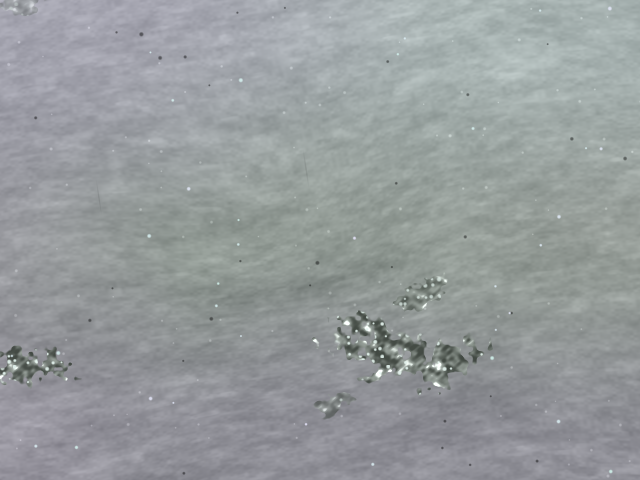
Write a WebGL 2 fragment shader that draws this texture.

```glsl
#version 300 es
precision highp float;
// Pale fibrous sheet under soft light, with ragged foil flakes and scattered glints.

uniform vec2 u_resolution;
out vec4 fragColor;

const vec3 LILAC = vec3(0.635, 0.635, 0.680);
const vec3 PALE = vec3(0.655, 0.700, 0.695);
const vec3 SAGE = vec3(0.550, 0.585, 0.562);
const vec3 SLATE = vec3(0.545, 0.545, 0.575);
const vec3 WARM_GREY = vec3(0.610, 0.635, 0.617);
const vec3 LAVENDER = vec3(0.600, 0.588, 0.630);
const vec3 FOIL_DARK = vec3(0.22, 0.25, 0.22);
const vec3 FOIL_LIGHT = vec3(0.66, 0.70, 0.67);
const float FIBRE_TILT = 0.13;
const float FIBRE_CONTRAST = 1.0;
const vec2 CLUSTER = vec2(0.79, 0.275);
const float CLUSTER_SPREAD = 0.145;
const float GLINT_RADIUS = 0.0031;

float hash(vec2 p) {
    vec3 q = fract(p.xyx * 0.1031);
    q += dot(q, q.yzx + 33.33);
    return fract((q.x + q.y) * q.z);
}

float noise(vec2 p) {
    vec2 i = floor(p), f = fract(p);
    f = f * f * (3.0 - 2.0 * f);
    return mix(mix(hash(i), hash(i + vec2(1, 0)), f.x),
               mix(hash(i + vec2(0, 1)), hash(i + vec2(1, 1)), f.x), f.y);
}

vec2 rotate(vec2 p, float a) {
    float c = cos(a), s = sin(a);
    return vec2(c * p.x + s * p.y, c * p.y - s * p.x);
}

// Soft round dots, at most one in each grid cell; y holds a random tint.
vec2 scatter(vec2 p, float grid, float density, float radius, float seed) {
    vec2 cell = floor(p * grid);
    vec2 key = cell + seed;
    vec2 centre = 0.25 + 0.5 * vec2(hash(key + 11.3), hash(key + 27.9));
    float size = radius * mix(0.55, 1.25, hash(key + 41.7));
    float d = length(fract(p * grid) - centre) / grid;
    float soft = 0.5 / u_resolution.y + 0.3 * size;
    float dot_ = 1.0 - smoothstep(size - soft, size + soft, d);
    return vec2(dot_ * step(hash(key), density), hash(key + 63.1));
}

// Ragged elliptical patch of foil.
float patchMask(vec2 p, vec2 centre, vec2 size, float tilt) {
    float d = length(rotate(p - centre, tilt) / size);
    float ragged = 1.1 * (noise(p * 38.0) - 0.5) + 0.9 * (noise(p * 95.0) - 0.5);
    return 1.0 - smoothstep(0.72, 0.96, d + ragged);
}

vec3 sheetColour(vec2 uv, vec2 p) {
    vec2 drift = 0.12 * (vec2(noise(p * 3.0), noise(p * 3.0 + 17.0)) - 0.5);
    uv += drift;
    vec3 top = mix(LILAC, PALE, smoothstep(0.15, 0.75, uv.x));
    vec3 c = mix(SLATE, SAGE, smoothstep(0.08, 0.48, uv.y));
    c = mix(c, WARM_GREY, 0.75 * smoothstep(0.6, 1.0, uv.x) * smoothstep(0.1, 0.6, uv.y));
    c = mix(c, LAVENDER, 0.7 * (1.0 - smoothstep(0.0, 0.32, uv.x)));
    return mix(c, top, smoothstep(0.48, 0.95, uv.y));
}

float fibres(vec2 p) {
    vec2 q = rotate(p, FIBRE_TILT + 0.12 * (noise(p * 2.0) - 0.5));
    float v = 0.07 * (noise(q * vec2(5, 15)) - 0.5);
    v += 0.06 * (noise(q * vec2(15, 46) + 5.0) - 0.5);
    v += 0.06 * (noise(q * vec2(45, 115) + 9.0) - 0.5);
    v += 0.04 * (noise(q * vec2(130, 210)) - 0.5);
    return v + 0.035 * smoothstep(0.65, 0.95, noise(q * vec2(24, 75) + 31.0));
}

void main() {
    vec2 uv = gl_FragCoord.xy / u_resolution;
    vec2 p = gl_FragCoord.xy / u_resolution.y;

    // Sheet and fibres
    vec3 col = sheetColour(uv, p) + FIBRE_CONTRAST * fibres(p);

    // Dark specks and faint upright hairs
    col *= 1.0 - 0.45 * scatter(p, 19.0, 0.05, 0.0032, 5.0).x;
    vec2 lean = rotate(p, 0.15);
    col *= 1.0 - 0.09 * scatter(lean * vec2(1.0, 0.06), 9.0, 0.3, 0.0018, 71.0).x;

    // Foil: one large flake with smaller ones around it, and two strays
    float foil = patchMask(p, CLUSTER, vec2(0.105, 0.052), -0.35);
    for (int i = 0; i < 3; i++) {
        float k = float(i);
        float angle = 1.06 * k * k - 0.2;
        vec2 centre = CLUSTER + CLUSTER_SPREAD * vec2(cos(angle), sin(angle));
        vec2 size = vec2(0.066, 0.036) * (1.0 - 0.22 * k);
        foil = max(foil, patchMask(p, centre, size, 0.55) * (1.0 - 0.2 * k));
    }
    foil = max(foil, patchMask(p, vec2(0.066, 0.233), vec2(0.07, 0.04), 0.1));
    foil = max(foil, 0.4 * patchMask(p, vec2(0.04, 0.99), vec2(0.05, 0.02), 0.2));

    // Creased foil surface
    vec2 q = rotate(p, -0.5);
    float crease = 0.6 * noise(q * vec2(48, 95)) + 0.4 * noise(rotate(p, 0.7) * vec2(90, 160));
    vec3 metal = mix(FOIL_DARK, FOIL_LIGHT, smoothstep(0.2, 0.85, crease));
    metal += 0.5 * smoothstep(0.68, 0.9, crease);
    col = mix(col, metal, 0.88 * foil);

    // Glints, dense on the foil and sparse on the sheet
    vec2 spark = scatter(p, 75.0, 0.3, 0.0034, 13.0);
    col = mix(col, vec3(0.90, 0.96, 0.94), 0.9 * spark.x * foil);
    vec2 glint = scatter(p, 21.0, 0.06, GLINT_RADIUS, 37.0);
    vec3 tint = mix(vec3(0.82, 0.97, 0.93), vec3(0.92, 0.90, 1.0), glint.y);
    col = mix(col, tint, 0.85 * glint.x);
    col += 0.12 * scatter(p, 40.0, 0.06, 0.0024, 53.0).x;

    fragColor = vec4(clamp(col, 0.0, 1.0), 1.0);
}
```
